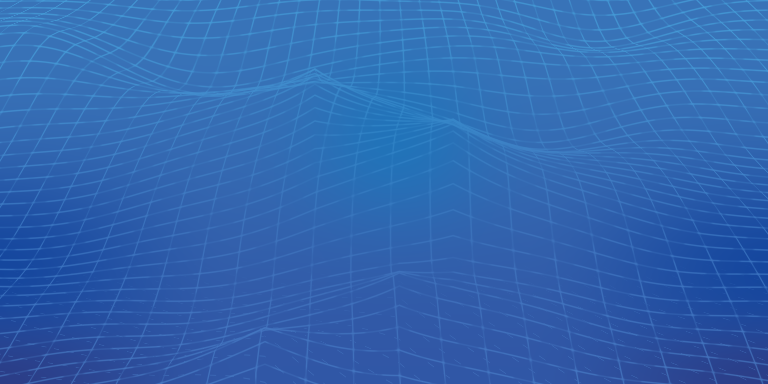
This background is drawn by a Shadertoy shader. Its source:

```glsl
const int ROWS = 48;
const float VANISH_X = 1.035;

float bell(float d, float width) {
    return exp(-d * d / (width * width));
}

// Creased hill: pointed across x, soft in depth, with a separate back slope
float ridge(vec2 ground, vec2 peak, float width, float front, float back) {
    vec2 d = ground - peak;
    float across = 1.4 * exp(-abs(d.x) / width) - 0.4;
    return across * bell(d.y, d.y < 0.0 ? front : back);
}

// Rounded hollow
float basin(vec2 ground, vec2 centre, vec2 size) {
    vec2 d = (ground - centre) / size;
    return exp(-dot(d, d));
}

// Ground level of a mesh row, before relief
float rowBase(float row) {
    float z = row / float(ROWS);
    return -0.32 + 1.88 * z - 0.46 * z * z;
}

// Projected height of the terrain at a ground point
float terrain(vec2 g) {
    float y = g.y;
    y += 0.25 * ridge(g, vec2(1.18, 0.40), 0.60, 0.17, 0.20);
    y += 0.15 * ridge(g, vec2(0.82, 0.66), 0.32, 0.18, 0.10);
    y += 0.17 * ridge(g, vec2(1.04, 0.10), 0.55, 0.15, 0.09);
    y += 0.14 * ridge(g, vec2(0.69, -0.04), 0.45, 0.14, 0.08);
    y -= 0.10 * basin(g, vec2(0.58, 0.87), vec2(0.30, 0.08));
    y -= 0.10 * basin(g, vec2(1.36, 0.74), vec2(0.30, 0.10));
    y -= 0.07 * basin(g, vec2(1.52, 0.97), vec2(0.24, 0.07));
    y += 0.05 * basin(g, vec2(0.06, 0.86), vec2(0.25, 0.07));
    y += 0.010 * sin(5.0 * g.x + 9.0 * g.y) + 0.006 * sin(11.0 * g.x - 7.0 * g.y);
    return y;
}

float stroke(float d, float halfWidth, float px) {
    return 1.0 - smoothstep(0.0, halfWidth + px, abs(d));
}

// Irregular dashes from layered sines
float dashes(float along, float seed) {
    float wave = sin(along * 31.0 + seed * 5.3) + sin(along * 73.0 - seed * 2.7);
    return mix(0.45, 1.0, smoothstep(-0.8, 0.2, wave));
}

float columnSpacing(float base) {
    return mix(0.122, 0.054, clamp(base, -0.1, 1.1));
}

// Column lines, nodes and dashed diagonals inside one strip of cells
float stripLines(vec2 p, float row, float t, float px) {
    float base = rowBase(row + t);
    float spacing = columnSpacing(base);
    float sway = 0.018 * sin(6.0 * base + 3.0 * p.x);
    float u = (p.x - VANISH_X - sway) / spacing;
    float offset = (fract(u + 0.5) - 0.5) * spacing;
    float column = stroke(offset, 0.0012, px) * dashes(base, floor(u + 0.5));
    float node = stroke(offset, 0.004, px) * bell(min(t, 1.0 - t), 0.13);
    float diagonal = (fract(u + t) - 0.5) * spacing * 0.6;
    float dashMask = smoothstep(0.1, 0.5, sin(u * 18.85 + row));
    float lowArea = 1.0 - smoothstep(0.08, 0.36, p.y);
    float slash = stroke(diagonal, 0.001, px) * dashMask * lowArea;
    return max(max(column, node * 0.9), slash * 0.6);
}

// Combined coverage of the translucent wire mesh
float mesh(vec2 p, float px) {
    const float STEP = 0.004;
    float clear = 1.0;
    float y0 = terrain(vec2(p.x, rowBase(0.0)));
    for (int i = 0; i < ROWS; i++) {
        float row = float(i);
        float base = rowBase(row + 1.0);
        float y1 = terrain(vec2(p.x, base));
        float slope = (terrain(vec2(p.x + STEP, base)) - y1) / STEP;
        float d = (p.y - y1) / sqrt(1.0 + slope * slope);
        clear *= 1.0 - 0.75 * stroke(d, 0.0012, px) * dashes(p.x, row);
        float span = y1 - y0;
        float t = (p.y - y0) / (abs(span) < 1e-5 ? 1e-5 : span);
        if (t >= 0.0 && t < 1.0) {
            clear *= 1.0 - 0.75 * stripLines(p, row, t, px);
        }
        y0 = y1;
    }
    return 1.0 - clear;
}

vec3 backdrop(vec2 uv) {
    vec3 col = mix(vec3(0.19, 0.34, 0.65), vec3(0.22, 0.45, 0.72), smoothstep(0.0, 0.95, uv.y));
    float side = smoothstep(0.18, 0.52, abs(uv.x - 0.5));
    col = mix(col, vec3(0.06, 0.26, 0.61), 0.85 * side * bell(uv.y - 0.30, 0.24));
    col = mix(col, vec3(0.17, 0.21, 0.49), 0.75 * side * bell(uv.y, 0.14));
    float glow = bell(length((uv - vec2(0.515, 0.64)) * vec2(1.8, 1.0)), 0.21);
    return mix(col, vec3(0.11, 0.46, 0.73), 0.8 * glow);
}

void mainImage(out vec4 fragColor, in vec2 fragCoord) {
    vec2 uv = fragCoord / iResolution.xy;
    vec2 p = vec2(uv.x * 2.0, uv.y);
    float px = 1.0 / iResolution.y;

    // Lines fade toward the centre and turn cyan toward the top
    vec3 lineColor = mix(vec3(0.33, 0.57, 0.85), vec3(0.30, 0.72, 0.93), smoothstep(0.2, 1.0, uv.y));
    float fade = smoothstep(0.05, 0.65, length(uv - vec2(0.5, 0.52)));
    float opacity = mix(0.32, 0.65, fade);
    vec3 col = mix(backdrop(uv), lineColor, opacity * mesh(p, px));
    fragColor = vec4(col, 1.0);
}
```
